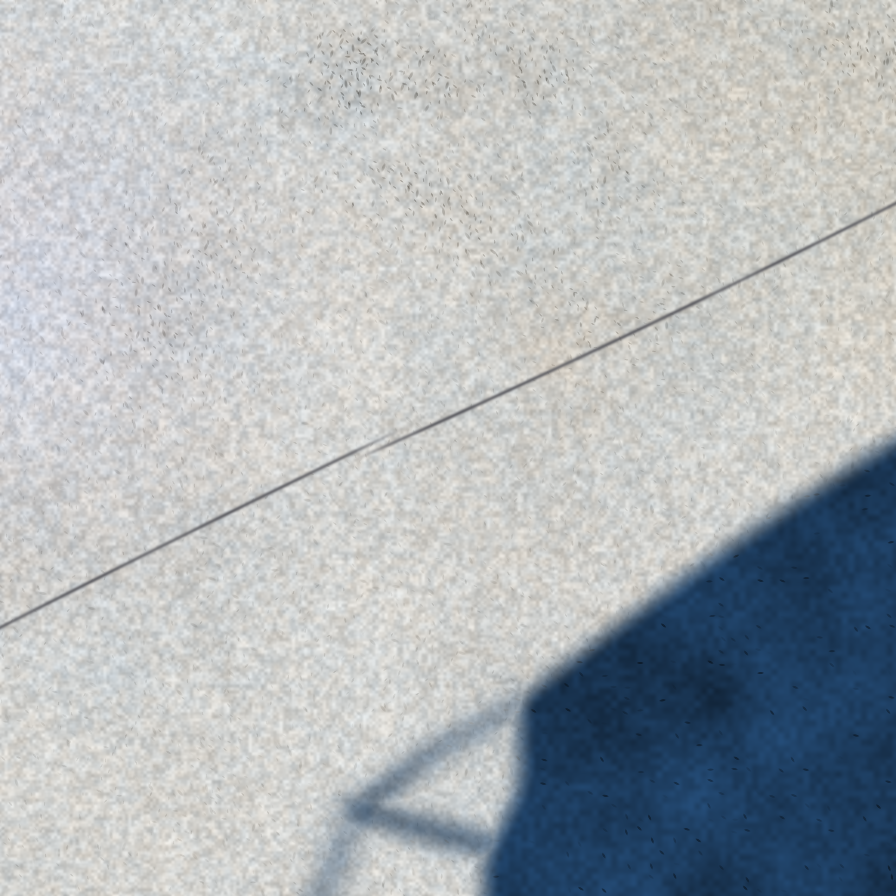
This texture is drawn by a Shadertoy shader. Its source:

```glsl
// Pale sunlit concrete crossed by a thin slanted joint, with a soft blue shadow
// in the lower right and two blurred strap shadows beside it. Built from value
// noise, hashed cells of short streaks, and distances to curves and segments.

float hash(vec2 p) {
    vec3 q = fract(p.xyx * 0.1031);
    q += dot(q, q.yzx + 33.33);
    return fract((q.x + q.y) * q.z);
}

float noise(vec2 p) {
    vec2 i = floor(p), f = fract(p);
    f = f * f * (3.0 - 2.0 * f);
    return mix(mix(hash(i), hash(i + vec2(1, 0)), f.x),
               mix(hash(i + vec2(0, 1)), hash(i + vec2(1, 1)), f.x), f.y);
}

float fbm(vec2 p) {
    float sum = 0.0, amp = 0.5;
    for (int i = 0; i < 4; i++) {
        sum += amp * noise(p);
        p = mat2(1.6, 1.2, -1.2, 1.6) * p + 7.3;
        amp *= 0.5;
    }
    return sum / 0.9375;
}

float segment(vec2 p, vec2 a, vec2 b) {
    vec2 d = b - a;
    return length(p - a - d * clamp(dot(p - a, d) / dot(d, d), 0.0, 1.0));
}

float glow(float d, float radius) {
    return exp(-d * d / (radius * radius));
}

// One short, randomly tilted streak per cell
float flecks(vec2 p, float density) {
    vec2 cell = floor(p);
    vec2 jitter = vec2(hash(cell + 11.0), hash(cell + 47.0));
    vec2 d = fract(p) - mix(vec2(0.32), vec2(0.68), jitter);
    float tilt = 0.9 + 1.9 * noise(cell * 0.06) + 1.1 * hash(cell + 83.0);
    float c = cos(tilt), s = sin(tilt);
    d = vec2(c * d.x + s * d.y, c * d.y - s * d.x);
    float size = length(d / vec2(0.34, 0.13));
    float shown = smoothstep(0.0, 0.25, density - hash(cell + 131.0));
    return shown * (1.0 - smoothstep(0.35, 1.0, size));
}

// Pitted clusters: two diagonal bands at the top, smaller patches elsewhere
float wear(vec2 p) {
    float w = 0.8 * glow(segment(p, vec2(0.37, 0.86), vec2(0.68, 0.68)), 0.06);
    w += 0.8 * glow(segment(p, vec2(0.42, 0.95), vec2(0.68, 0.86)), 0.07);
    w += 0.5 * glow(length(p - vec2(0.17, 0.63)), 0.09);
    w += 0.5 * glow(length(p - vec2(0.26, 0.78)), 0.07);
    w += 0.7 * glow(length(p - vec2(0.99, 0.97)), 0.08);
    return w * smoothstep(0.25, 0.65, fbm(p * 13.0));
}

vec3 concrete(vec2 p) {
    float patches = fbm(p * 5.0 + 3.0) - 0.5;
    float worn = wear(p);
    vec3 col = vec3(0.815, 0.818, 0.808) + 0.07 * patches;

    // Cool left side, warm upper right, faint tints between
    col += vec3(-0.005, -0.004, 0.035) * glow(length(p - vec2(0.0, 0.68)), 0.25);
    col -= vec3(0.015, 0.025, 0.045) * smoothstep(0.35, 1.0, p.x) * smoothstep(0.3, 0.8, p.y);
    col += vec3(0.04, 0.0, -0.04) * (fbm(p * 8.0 + 19.0) - 0.5);
    col -= 0.04 * worn;

    // Grain, then streaks at three sizes
    col += 0.12 * (noise(p * 150.0) - 0.5) + 0.10 * (noise(p * 290.0 + 5.0) - 0.5);
    col += vec3(0.03, 0.0, -0.03) * (noise(p * 110.0 + 31.0) - 0.5);
    for (int i = 0; i < 3; i++) {
        float scale = 58.0 + 27.0 * float(i);
        vec2 q = mat2(0.8, 0.6, -0.6, 0.8) * p * scale + 17.0 * float(i);
        col -= vec3(0.16, 0.165, 0.17) * flecks(q, 0.22 + 0.55 * worn) * (0.5 + 0.7 * worn);
    }
    return col;
}

// Two slightly bowed strokes that overlap near the centre
float joint(vec2 p) {
    float t = p.x - 0.428;
    float left = p.y - (0.2995 + 0.51 * p.x - 0.035 * p.x * p.x);
    float right = p.y - (0.501 + 0.445 * t + 0.054 * t * t);
    float a = glow(left * 0.9, 0.0023) * (1.0 - smoothstep(0.37, 0.47, p.x));
    float b = glow(right * 0.9, 0.0023) * smoothstep(0.38, 0.46, p.x);
    return max(a, b) * (0.8 + 0.3 * noise(p * 35.0));
}

float mainShadow(vec2 p) {
    float t = p.x - 0.58;
    float top = (0.219 + 0.78 * t - 0.21 * t * t - p.y) * 0.82;
    float side = p.x - 0.54 - 0.04 * smoothstep(0.02, 0.14, p.y);
    return smoothstep(-0.021, 0.019, top) * smoothstep(-0.022, 0.02, side);
}

float strapShadow(vec2 p) {
    float upper = min(segment(p, vec2(0.58, 0.215), vec2(0.495, 0.168)),
                      segment(p, vec2(0.495, 0.168), vec2(0.40, 0.098)));
    float lower = segment(p, vec2(0.40, 0.098), vec2(0.355, -0.01));
    float cross = segment(p, vec2(0.40, 0.095), vec2(0.56, 0.052));
    float s = glow(upper, 0.018) * mix(0.55, 0.36, smoothstep(0.42, 0.52, p.x));
    s = max(s, 0.36 * glow(lower, 0.023));
    s = max(s, 0.58 * glow(cross, 0.019));
    return max(s, 0.68 * glow(length((p - vec2(0.408, 0.094)) * vec2(0.8, 1.0)), 0.024));
}

void mainImage(out vec4 fragColor, in vec2 fragCoord) {
    vec2 p = fragCoord / iResolution.xy;
    vec3 lit = mix(concrete(p), vec3(0.36, 0.36, 0.38), 0.85 * joint(p));

    // Shaded concrete keeps its mottling and dark pits
    float mottle = 0.75 * (fbm(p * 9.0 + 41.0) - 0.5) + 0.25 * (noise(p * 140.0) - 0.5);
    vec3 shade = vec3(0.105, 0.22, 0.345) * (1.0 + mottle);
    shade *= 1.0 - 0.45 * flecks(p * 75.0, 0.22);
    float shadow = max(mainShadow(p), strapShadow(p));
    fragColor = vec4(clamp(mix(lit, shade, shadow), 0.0, 1.0), 1.0);
}
```
